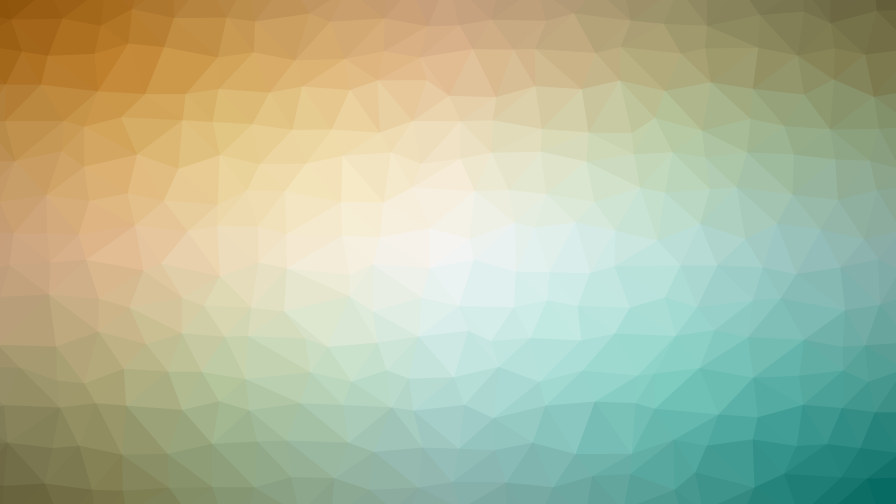
This background is drawn by a WebGL 1 fragment shader. Its source:

```glsl
precision highp float;
// Low-poly mesh of flat triangles, tinted by crossed brown-to-teal colour ramps.

uniform vec2 u_resolution;

#define CELL vec2(0.0815, 0.0709)   // mean mesh spacing, in canvas heights
#define ORIGIN vec2(0.02, 0.0445)   // position of lattice node (0, 0)
#define JITTER vec2(0.34, 0.26)     // vertex displacement, in cells
#define RAMP_MIX 0.5                // share of the vertical ramp
#define SEED 17.0

// Nine ramp colours, from brown through white to teal.
vec3 swatch(float i) {
    if (i < 0.5) return vec3(0.549, 0.318, 0.039);
    if (i < 1.5) return vec3(0.749, 0.506, 0.176);
    if (i < 2.5) return vec3(0.875, 0.761, 0.490);
    if (i < 3.5) return vec3(0.965, 0.910, 0.765);
    if (i < 4.5) return vec3(0.961, 0.961, 0.961);
    if (i < 5.5) return vec3(0.780, 0.918, 0.898);
    if (i < 6.5) return vec3(0.502, 0.804, 0.757);
    if (i < 7.5) return vec3(0.208, 0.592, 0.561);
    return vec3(0.004, 0.400, 0.369);
}

// Cube-rooted, white-normalised XYZ: blending here equals blending in CIE Lab.
vec3 toPerceptual(vec3 rgb) {
    vec3 linear = mix(rgb / 12.92, pow((rgb + 0.055) / 1.055, vec3(2.4)), step(0.04045, rgb));
    vec3 xyz = linear * mat3(0.4339, 0.3762, 0.1899,
                             0.2126, 0.7152, 0.0722,
                             0.0177, 0.1095, 0.8728);
    return pow(xyz, vec3(1.0 / 3.0));
}

vec3 fromPerceptual(vec3 c) {
    vec3 linear = (c * c * c) * mat3( 3.0802, -1.5372, -0.5430,
                                     -0.9209,  1.8758,  0.0451,
                                      0.0529, -0.2040,  1.1511);
    linear = clamp(linear, 0.0, 1.0);
    vec3 curve = 1.055 * pow(linear, vec3(1.0 / 2.4)) - 0.055;
    return mix(linear * 12.92, curve, step(0.0031308, linear));
}

vec3 ramp(float t) {
    float s = clamp(t, 0.0, 1.0) * 8.0;
    float i = min(floor(s), 7.0);
    return mix(toPerceptual(swatch(i)), toPerceptual(swatch(i + 1.0)), s - i);
}

vec3 facetColor(vec2 center) {
    float across = center.x * u_resolution.y / u_resolution.x;
    return fromPerceptual(mix(ramp(across), ramp(1.0 - center.y), RAMP_MIX));
}

vec2 hash2(vec2 p) {
    vec2 q = vec2(dot(p, vec2(127.1, 311.7)), dot(p, vec2(269.5, 183.3)));
    return fract(sin(q + SEED) * 43758.55);
}

// Jittered lattice node.
vec2 vertex(vec2 id) {
    return ORIGIN + CELL * (id + JITTER * (2.0 * hash2(id) - 1.0));
}

// Signed distance to the line a-b, positive on its left.
float side(vec2 p, vec2 a, vec2 b) {
    vec2 e = b - a;
    vec2 d = p - a;
    return (e.x * d.y - e.y * d.x) / length(e);
}

// Adds one counter-clockwise triangle, weighted by its pixel coverage.
void addFacet(vec2 p, vec2 a, vec2 b, vec2 c, inout vec4 sum) {
    float inner = min(side(p, a, b), min(side(p, b, c), side(p, c, a)));
    float coverage = clamp(inner * u_resolution.y + 0.5, 0.0, 1.0);
    if (coverage > 0.0) sum += coverage * vec4(facetColor((a + b + c) / 3.0), 1.0);
}

void main() {
    vec2 p = gl_FragCoord.xy / u_resolution.y;
    vec2 home = floor((p - ORIGIN) / CELL);
    vec4 sum = vec4(0.0);

    // Split each nearby quad along its shorter diagonal.
    for (int j = -1; j <= 1; j++) {
        for (int i = -1; i <= 1; i++) {
            vec2 id = home + vec2(float(i), float(j));
            vec2 a = vertex(id);
            vec2 b = vertex(id + vec2(1.0, 0.0));
            vec2 c = vertex(id + vec2(1.0, 1.0));
            vec2 d = vertex(id + vec2(0.0, 1.0));
            if (distance(a, c) < distance(b, d)) {
                addFacet(p, a, b, c, sum);
                addFacet(p, a, c, d, sum);
            } else {
                addFacet(p, a, b, d, sum);
                addFacet(p, b, c, d, sum);
            }
        }
    }

    vec3 color = sum.a > 0.001 ? sum.rgb / sum.a : facetColor(p);
    gl_FragColor = vec4(color, 1.0);
}
```
